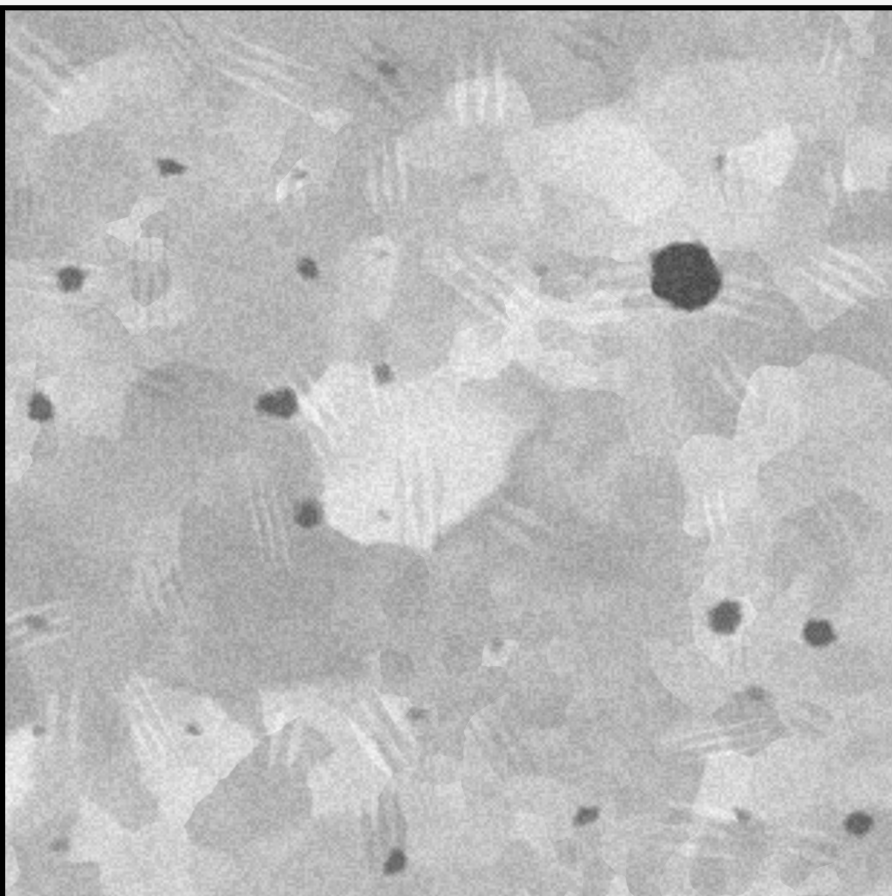
This texture is drawn by a Shadertoy shader. Its source:

```glsl
// Grey polished section: soft-edged mineral grains, bundles of thin laths,
// dark pores and fine speckle. Warped Voronoi layers make the grains; laths
// and pores are scattered one per grid cell; a black line frames two sides.

#define GRAIN_CELLS 5.5       // coarse grains per canvas height
#define FRAGMENT_CELLS 14.0   // broken grains per canvas height
#define CRUMB_CELLS 32.0      // smallest chips per canvas height
#define EDGE_SHARPNESS 38.0   // crispness of grain borders
#define WARP 0.075            // raggedness of grain outlines
#define LATH_CELLS 8.0
#define PORE_CELLS 8.0
#define PORE_TONE 0.34
#define MAIN_PORE vec3(0.765, 0.690, 0.037)  // centre and radius
#define SPECKLE 0.10
#define FRAME 0.0058          // width of the black line

// Two integer-hashed random numbers for a grid cell
vec2 hash(vec2 cell, int seed) {
    uvec2 v = uvec2(ivec2(cell) + seed * ivec2(7919, 4729));
    v = v * 1664525u + 1013904223u;
    v.x += v.y * 1664525u;
    v.y += v.x * 1664525u;
    v ^= v >> 16u;
    v.x += v.y * 1664525u;
    v.y += v.x * 1664525u;
    v ^= v >> 16u;
    return vec2(v >> 8u) / 16777216.0;
}

// Smooth value noise, two channels
vec2 noise(vec2 p, int seed) {
    vec2 i = floor(p), f = p - i;
    f = f * f * (3.0 - 2.0 * f);
    vec2 low = mix(hash(i, seed), hash(i + vec2(1, 0), seed), f.x);
    vec2 high = mix(hash(i + vec2(0, 1), seed), hash(i + vec2(1, 1), seed), f.x);
    return mix(low, high, f.y);
}

vec2 fbm(vec2 p, int seed) {
    vec2 sum = vec2(0.0);
    float amp = 0.5;
    for (int k = 0; k < 4; k++) {
        sum += amp * (noise(p, seed + k) - 0.5);
        p = p * 2.1 + 3.7;
        amp *= 0.5;
    }
    return sum;
}

// Random number to grey level, weighted to the mid tones
float grainTone(float h) {
    return 0.655 + 0.185 * h + 0.055 * smoothstep(0.72, 0.95, h);
}

// Voronoi grains whose tones blend across narrow borders
float grains(vec2 p, int seed) {
    vec2 base = floor(p);
    float total = 0.0, weight = 0.0;
    for (int y = -1; y <= 1; y++)
    for (int x = -1; x <= 1; x++) {
        vec2 cell = base + vec2(x, y);
        vec2 d = cell + 0.1 + 0.8 * hash(cell, seed) - p;
        float w = exp(-EDGE_SHARPNESS * dot(d, d));
        total += w * grainTone(hash(cell, seed + 1).x);
        weight += w;
    }
    return total / weight;
}

// Bundles of tapered parallel laths; returns a brightness offset
float laths(vec2 p) {
    vec2 base = floor(p);
    float offset = 0.0;
    for (int y = -1; y <= 1; y++)
    for (int x = -1; x <= 1; x++) {
        vec2 cell = base + vec2(x, y);
        vec2 shape = hash(cell, 41), kind = hash(cell, 42);
        vec2 d = p - cell - 0.25 - 0.5 * hash(cell, 40);
        float angle = -0.75 + 2.2 * (shape.x - 0.5);
        float c = cos(angle), s = sin(angle);
        d = vec2(c * d.x + s * d.y, c * d.y - s * d.x);
        float spacing = 0.11 + 0.08 * shape.y;
        d.y -= spacing * clamp(round(d.y / spacing), -1.0, floor(2.0 * kind.y));
        float taper = 1.0 - abs(d.x) / (0.2 + 0.35 * kind.y);
        float edge = abs(d.y) - (0.025 + 0.04 * shape.y) * taper;
        float cover = smoothstep(0.025, -0.025, edge) * smoothstep(0.0, 0.3, taper);
        offset += cover * step(kind.x, 0.55) * (kind.x < 0.38 ? 0.075 : -0.06);
    }
    return offset;
}

// Scattered pores and faint smudges; returns darkness from 0 to 1
float pores(vec2 p) {
    vec2 base = floor(p);
    float dark = 0.0;
    for (int y = -1; y <= 1; y++)
    for (int x = -1; x <= 1; x++) {
        vec2 cell = base + vec2(x, y);
        vec2 kind = hash(cell, 61);
        vec2 d = p - cell - 0.2 - 0.6 * hash(cell, 60);
        d.y *= 1.0 + 0.8 * kind.x;
        float radius = 0.06 + 0.10 * kind.y * kind.y;
        float strength = step(kind.x, 0.42) * mix(0.25, 0.85, kind.y);
        dark = max(dark, strength * smoothstep(radius + 0.04, radius - 0.06, length(d)));
    }
    return dark;
}

void mainImage(out vec4 fragColor, in vec2 fragCoord) {
    vec2 p = fragCoord / iResolution.y;
    vec2 ragged = fbm(p * 24.0, 11);
    vec2 q = p + WARP * fbm(p * 7.0, 5) + 0.014 * ragged;

    // Grains, broken up in patches
    float tone = grains(q * GRAIN_CELLS, 1);
    vec2 patches = noise(q * 6.0, 21);
    float broken = smoothstep(0.42, 0.62, patches.x);
    float crumbled = smoothstep(0.58, 0.80, patches.y);
    tone = mix(tone, grains(q * FRAGMENT_CELLS, 3), 0.65 * broken);
    tone = mix(tone, grains(q * CRUMB_CELLS, 7), 0.50 * crumbled);
    tone += 0.05 * ragged.x + laths((p + 0.010 * ragged) * LATH_CELLS);

    // Pores
    vec2 r = p + 0.030 * ragged;
    float pit = length(r - MAIN_PORE.xy) - MAIN_PORE.z;
    float dark = max(pores(r * PORE_CELLS), smoothstep(0.006, -0.006, pit));
    tone = mix(min(tone, 0.90), PORE_TONE, dark);

    // Speckle
    tone += SPECKLE * (noise(p * 310.0, 31).x - 0.5);
    tone += 0.5 * SPECKLE * (noise(p * 170.0, 33).y - 0.5);

    // Black line on the left and top, pale strip above it
    float px = 0.75 / iResolution.y;
    float top = 1.0 - p.y;
    float left = smoothstep(FRAME + px, FRAME - px, p.x);
    float line = smoothstep(2.0 * FRAME + px, 2.0 * FRAME - px, top);
    float strip = smoothstep(FRAME + px, FRAME - px, top);
    tone = mix(tone, 0.0, max(left, line));
    tone = mix(tone, 0.95, strip);
    fragColor = vec4(vec3(tone), 1.0);
}
```
